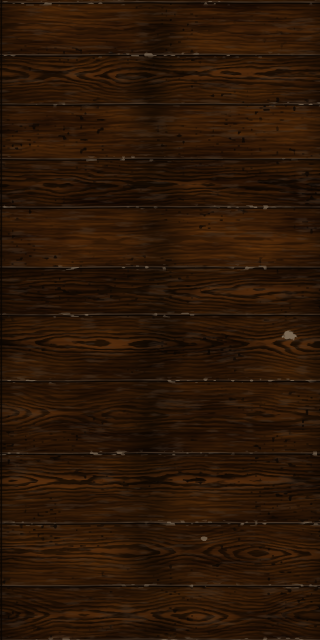
A WebGL 2 fragment shader for this texture:

```glsl
#version 300 es
precision highp float;
// Dark, worn floorboards: eleven full boards stacked up the canvas, plus a sliver on top.
// Growth rings are contours of a wandering distance from each board's heart line;
// stretched noise adds fibres and stains, and noise thresholds add pits and chipped seams.

uniform vec2 u_resolution;
out vec4 fragColor;

// Lengths are in canvas widths; the canvas is one wide and two high.
const int BOARDS = 12;
const float SEAM[BOARDS] = float[](0.0, 0.169, 0.365, 0.583, 0.810, 1.016,
                                   1.164, 1.352, 1.503, 1.674, 1.828, 1.992);
const float HEART[BOARDS] = float[](0.073, 0.273, 0.495, 0.703, 0.927, 1.091,
                                    1.25, 1.427, 1.58, 1.766, 1.91, 2.0);
const float FIGURE[BOARDS] = float[](0.8, 0.75, 1.0, 0.65, 0.95, 0.85,
                                     0.15, 1.0, 0.15, 0.8, 0.25, 0.1);
const float TONE[BOARDS] = float[](0.98, 1.0, 0.96, 0.96, 0.96, 0.96,
                                   1.14, 1.02, 1.12, 1.0, 1.1, 1.0);

const vec3 SOOT  = vec3(0.035, 0.018, 0.008);
const vec3 DARK  = vec3(0.115, 0.05, 0.012);
const vec3 BROWN = vec3(0.25, 0.128, 0.028);
const vec3 AMBER = vec3(0.37, 0.195, 0.06);
const vec3 DUST  = vec3(0.27, 0.20, 0.14);
const vec3 CHIP  = vec3(0.47, 0.40, 0.32);

const float RING_DENSITY = 90.0;
const float SEAM_WIDTH = 0.0038;
const float STAIN_X = 0.48;
const vec2 BIG_CHIP = vec2(0.906, 0.953);
const vec2 SMALL_CHIP = vec2(0.638, 0.316);

float hash(vec2 p) {
    return fract(sin(dot(p, vec2(127.1, 311.7))) * 43758.5453);
}

float noise(vec2 p) {
    vec2 i = floor(p), f = fract(p);
    f = f * f * (3.0 - 2.0 * f);
    return mix(mix(hash(i), hash(i + vec2(1, 0)), f.x),
               mix(hash(i + vec2(0, 1)), hash(i + vec2(1, 1)), f.x), f.y);
}

float fbm(vec2 p) {
    float sum = 0.0, amp = 0.53;
    for (int i = 0; i < 4; i++) {
        sum += amp * noise(p);
        p = p * 2.03 + 17.3;
        amp *= 0.5;
    }
    return sum;
}

// Board colour with fibres and arched growth rings.
vec3 wood(vec2 p, int board) {
    float seed = float(board) * 13.7;
    float figure = FIGURE[board];
    vec2 q = p + vec2(seed, 0.0);
    float v = p.y - HEART[board] + 0.016 * (noise(vec2(p.x * 3.0, seed)) - 0.5);

    float wander = 5.5 * figure * noise(vec2(p.x * 5.0, seed + 5.0));
    float warp = 1.7 * fbm(q * vec2(11.0, 36.0));
    float ring = fract(RING_DENSITY * sqrt(v * v + 0.00012) - wander + warp);
    float late = smoothstep(0.3, 0.65, ring) * (1.0 - smoothstep(0.88, 1.0, ring));
    float core = exp(-v * v / 0.0007) * figure;

    float fibre = fbm(q * vec2(8.0, 130.0));
    float thread = noise(q * vec2(28.0, 250.0)) - 0.5;
    float cloud = fbm(q * vec2(3.5, 13.0));
    float shade = 0.62 + 1.3 * (fibre - 0.5) + 1.4 * (cloud - 0.5) + 0.35 * thread;
    vec3 color = mix(DARK, BROWN, clamp(shade, -0.3, 1.5));
    color = mix(color, AMBER, core * (1.0 - late) * smoothstep(0.3, 0.6, cloud) * 0.7);
    color *= 1.0 - late * (0.15 + 0.4 * figure * exp(-v * v / 0.004));
    return color * TONE[board];
}

// Irregular flake where the finish has broken away.
float flake(vec2 p, vec2 center, float radius) {
    float d = length((p - center) * vec2(0.85, 1.0));
    d += radius * 1.3 * (fbm(p * 75.0) - 0.5);
    return 1.0 - smoothstep(radius * 0.85, radius * 1.1, d);
}

vec3 floorboards(vec2 p) {
    // Find the board and the signed distance to its nearest seam.
    float y = p.y + 0.003 * (noise(vec2(p.x * 9.0, 4.0)) - 0.5);
    int board = 0;
    float d = 1.0;
    for (int i = 0; i < BOARDS; i++) {
        if (y > SEAM[i]) board = i;
        if (abs(y - SEAM[i]) < abs(d)) d = y - SEAM[i];
    }
    vec3 color = wood(p, board);

    // Patchy stain down the middle and grime along the sides and seams.
    float drift = 0.05 * (noise(vec2(p.y * 7.0, 2.0)) - 0.5);
    float smoke = exp(-pow((p.x - STAIN_X + drift) / 0.07, 2.0));
    smoke *= 0.05 + 0.55 * fbm(p * vec2(6.0, 8.0));
    float side = 0.3 * exp(-p.x / 0.04) + 0.25 * exp(-(1.0 - p.x) / 0.04);
    color *= (1.0 - smoke) * (1.0 - side) * (1.0 - 0.25 * exp(-abs(d) / 0.01));

    // Dusty scuffs and dark pits.
    float scuff = smoothstep(0.54, 0.78, fbm(p * vec2(18.0, 95.0) + 40.0));
    color = mix(color, DUST, scuff * 0.4);
    float pit = smoothstep(0.78, 0.9, noise(p * vec2(75.0, 160.0)));
    color = mix(color, SOOT, pit * 0.8 * smoothstep(0.46, 0.66, fbm(p * vec2(7.0, 12.0) + 9.0)));

    // Open seam, dusty lip and pale splinters beside it.
    float gap = 1.0 - smoothstep(0.3, 1.0, abs(d + 0.002) / SEAM_WIDTH);
    color = mix(color, SOOT, gap * 0.9);
    float lip = 1.0 - smoothstep(0.001, 0.0032, abs(d - 0.0015));
    color = mix(color, DUST, lip * (0.4 + 0.6 * noise(vec2(p.x * 30.0, float(board)))));
    float splinter = smoothstep(0.68, 0.8, noise(p * vec2(70.0, 190.0) + 3.0));
    splinter *= exp(-d * d / 0.00005) * smoothstep(0.3, 0.55, noise(p * vec2(9.0, 6.0) + 21.0));
    color = mix(color, CHIP, splinter * 0.8);

    // Dark joint at the left end, then the two flakes.
    float joint = 1.0 - smoothstep(0.001, 0.004, abs(p.x - 0.004));
    color = mix(color, SOOT, joint * 0.8);
    color = mix(color, CHIP, flake(p, BIG_CHIP, 0.016));
    return mix(color, CHIP, 0.8 * flake(p, SMALL_CHIP, 0.007));
}

void main() {
    // Average four samples per pixel to smooth the edges.
    vec3 sum = vec3(0.0);
    for (int i = 0; i < 4; i++) {
        vec2 offset = vec2(i % 2, i / 2) * 0.5 - 0.25;
        sum += floorboards((gl_FragCoord.xy + offset) / u_resolution * vec2(1.0, 2.0));
    }
    fragColor = vec4(sum * 0.25, 1.0);
}
```
